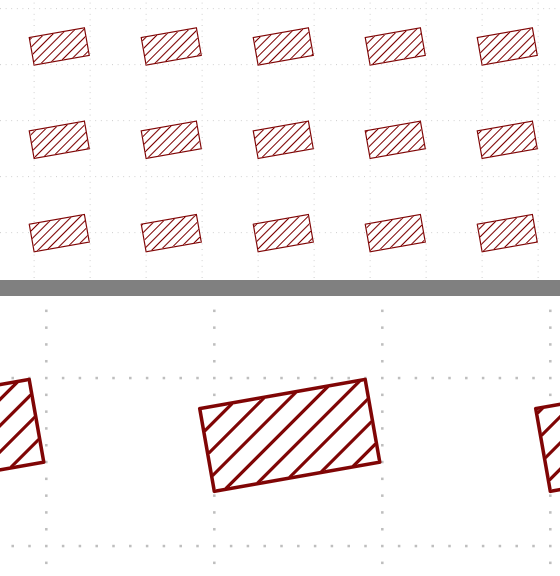
Top: the whole. Bottom: its middle third, enlarged.
Give the GLSL for this pattern, as a WebGL 1 fragment shader.

```glsl
precision highp float;
// Tilted, diagonally hatched rectangles in a 5 by 3 array over a faint dotted grid.

uniform vec2 u_resolution;

// All lengths are fractions of the canvas width.
const vec2 REPEATS = vec2(5.0, 3.0);
const vec2 BOX_CORNER = vec2(0.0609, 0.0504);   // lower-left corner within a cell
const vec2 BOX_SIZE = vec2(0.1, 0.05);
const float BOX_TILT = 0.174533;                // 10 degrees
const float OUTLINE_WIDTH = 0.0021;
const float HATCH_WIDTH = 0.0019;
const float HATCH_PITCH = 0.015625;             // measured along x
const float HATCH_PHASE = -0.06;
const vec2 GRID_ORIGIN = vec2(0.0609, 0.0845);
const float GRID_PITCH = 0.1;
const float DOT_PITCH = 0.01;
const float DOT_SIZE = 0.0015;
const float DOT_STRENGTH = 0.8;

const vec3 PAPER = vec3(1.0);
const vec3 INK = vec3(0.5, 0.02, 0.02);
const vec3 DOT_GREY = vec3(0.68);

// Antialiased coverage of a stroke at a given distance from its centre line.
float stroke(float dist, float width, float pixel) {
  float halfWidth = 0.5 * width;
  return clamp((halfWidth - abs(dist)) / pixel + 0.5, 0.0, 1.0);
}

// Signed distance to the nearest multiple of pitch.
float repeatDist(float x, float pitch) {
  return (fract(x / pitch + 0.5) - 0.5) * pitch;
}

float boxDist(vec2 p, vec2 halfSize) {
  vec2 d = abs(p) - halfSize;
  return length(max(d, 0.0)) + min(max(d.x, d.y), 0.0);
}

float dottedGrid(vec2 p, float pixel) {
  vec2 q = p - GRID_ORIGIN;
  float lineX = stroke(repeatDist(q.x, GRID_PITCH), DOT_SIZE, pixel);
  float lineY = stroke(repeatDist(q.y, GRID_PITCH), DOT_SIZE, pixel);
  float dotX = stroke(repeatDist(q.x, DOT_PITCH), DOT_SIZE, pixel);
  float dotY = stroke(repeatDist(q.y, DOT_PITCH), DOT_SIZE, pixel);
  return max(lineX * dotY, lineY * dotX);
}

// Hatch lines are fixed to the page, so they fall differently in each box.
float hatch(vec2 p, float pixel) {
  float along = p.x - p.y - HATCH_PHASE * HATCH_PITCH;
  return stroke(repeatDist(along, HATCH_PITCH) * 0.7071, HATCH_WIDTH, pixel);
}

void main() {
  float pixel = 1.0 / u_resolution.x;
  vec2 p = gl_FragCoord.xy * pixel;

  // Cell coordinates, turned about the corner of the box.
  vec2 cellSize = vec2(1.0, u_resolution.y * pixel) / REPEATS;
  vec2 q = mod(p, cellSize) - BOX_CORNER;
  float c = cos(BOX_TILT);
  float s = sin(BOX_TILT);
  q = vec2(c * q.x + s * q.y, c * q.y - s * q.x);
  float d = boxDist(q - 0.5 * BOX_SIZE, 0.5 * BOX_SIZE);

  // Grid, then box fill, then ink.
  float inside = clamp(0.5 - d / pixel, 0.0, 1.0);
  vec3 color = mix(PAPER, DOT_GREY, DOT_STRENGTH * dottedGrid(p, pixel));
  color = mix(color, PAPER, inside);
  float ink = max(stroke(d, OUTLINE_WIDTH, pixel), inside * hatch(p, pixel));
  color = mix(color, INK, ink);

  gl_FragColor = vec4(color, 1.0);
}
```
